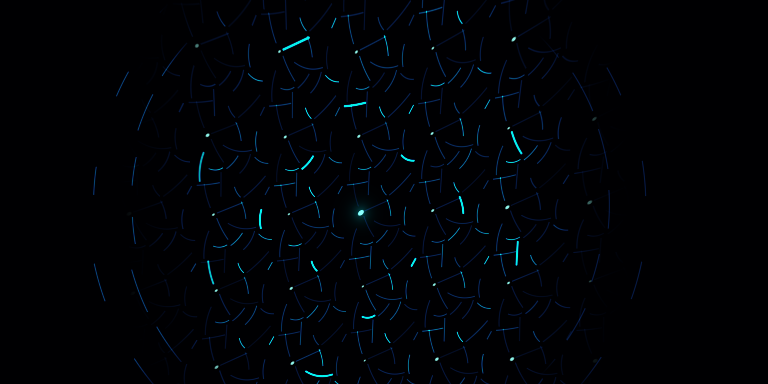
This background is drawn by a WebGL 1 fragment shader. Its source:

```glsl
precision highp float;

// Star-like points on a lens-warped lattice, surrounded by thin blue light arcs.
// Each lattice cell repeats one set of bent strokes with hashed brightness;
// two polar shells of longer strokes close the field at the left and right.

uniform vec2 u_resolution;

const float TAU = 6.2831853;
const vec2 LENS_CENTER = vec2(0.958, 0.284);
const vec2 FIELD_CENTER = vec2(0.958, 0.466);
const vec2 CELL_SIZE = vec2(0.185, 0.191);
const vec3 BLUE = vec3(0.08, 0.30, 0.82);
const vec3 CYAN = vec3(0.02, 0.95, 0.92);
const vec3 TEAL_HALO = vec3(0.01, 0.34, 0.36);

float hash(vec2 p) {
  return fract(sin(dot(p, vec2(127.1, 311.7))) * 43758.5);
}

vec2 rotate(vec2 p, float angle) {
  float c = cos(angle), s = sin(angle);
  return vec2(c * p.x + s * p.y, c * p.y - s * p.x);
}

// Antialiased coverage of a shape of the given radius.
float cover(float d, float radius, float aa) {
  return 1.0 - smoothstep(max(radius - aa, 0.0), radius + aa, d);
}

// Bent stroke; long strokes are dimmer, the one in the accent cell flares up.
float arc(vec2 p, vec2 cell, float aa, vec2 center, float angle,
          float halfLen, float bend, vec2 accentCell) {
  vec2 q = rotate(p - center, angle);
  float t = clamp(q.x / halfLen, -1.0, 1.0);
  float d = length(vec2(max(abs(q.x) - halfLen, 0.0), q.y - bend * (t * t - 0.33)));
  float accent = 1.0 - step(0.5, length(cell - accentCell));
  float level = min(0.08 / halfLen, 0.95) * mix(0.35, 1.1, hash(cell + center * 17.0));
  return mix(level, 1.25, accent) * cover(d, mix(0.006, 0.013, accent), aa);
}

// All strokes belonging to one lattice point.
float cellArcs(vec2 p, vec2 cell, float aa) {
  vec2 none = vec2(99.0);
  // Short dashes around the point
  float b = arc(p, cell, aa, vec2(-0.04, 0.39), 0.13, 0.14, 0.005, vec2(0.0, 1.0));
  b += arc(p, cell, aa, vec2(0.07, -0.42), 0.08, 0.085, 0.02, vec2(0.0, -1.0));
  b += arc(p, cell, aa, vec2(-0.39, -0.06), 1.50, 0.12, -0.015, vec2(-1.0, 0.0));
  b += arc(p, cell, aa, vec2(0.40, 0.06), 1.79, 0.11, 0.01, vec2(1.0, 0.0));
  b += arc(p, cell, aa, vec2(0.29, -0.33), 0.80, 0.11, 0.01, vec2(-1.0, 1.0));
  b += arc(p, cell, aa, vec2(-0.34, -0.31), -0.42, 0.09, 0.02, vec2(1.0, 1.0));
  b += arc(p, cell, aa, vec2(-0.28, 0.31), 1.03, 0.055, 0.0, vec2(1.0, -1.0));
  b += arc(p, cell, aa, vec2(0.32, 0.29), -1.08, 0.07, 0.01, vec2(-1.0));
  // Longer, fainter trails
  b += arc(p, cell, aa, vec2(-0.07, 0.24), -1.38, 0.15, 0.01, vec2(-2.0, -1.0));
  b += arc(p, cell, aa, vec2(0.12, 0.39), 1.50, 0.15, 0.0, vec2(2.0, -1.0));
  b += arc(p, cell, aa, vec2(-0.44, 0.36), 0.74, 0.20, 0.01, none);
  b += arc(p, cell, aa, vec2(0.22, 0.09), 0.38, 0.18, 0.0, vec2(-1.0, 2.0));
  b += arc(p, cell, aa, vec2(0.10, -0.19), -1.13, 0.15, 0.01, vec2(2.0, 1.0));
  b += arc(p, cell, aa, vec2(0.36, -0.17), -0.15, 0.18, 0.04, vec2(-1.0, -2.0));
  b += arc(p, cell, aa, vec2(-0.12, -0.39), 1.36, 0.18, -0.02, vec2(-2.0, 1.0));
  b += arc(p, cell, aa, vec2(0.46, -0.35), 1.00, 0.14, 0.02, none);
  return b;
}

// Tangential strokes on a ring, kept to its left and right sides.
float shell(vec2 p, float radius, float count, float phase, float aa) {
  float r = length(p);
  float turn = atan(p.y, p.x) / TAU * count - phase;
  float id = mod(floor(turn + 0.5), count);
  float along = (fract(turn + 0.5) - 0.5) * TAU * r / count;
  float rnd = hash(vec2(id, count));
  float halfLen = mix(0.03, 0.06, rnd);
  float d = length(vec2(max(abs(along) - halfLen, 0.0), r - radius - 0.03 * (rnd - 0.5)));
  float sides = smoothstep(0.70, 0.85, abs(p.x) / max(r, 0.001));
  return sides * mix(0.5, 0.3, step(0.0, p.x)) * cover(d, 0.0012, aa);
}

void main() {
  float pixel = 1.0 / u_resolution.y;
  vec2 p = (gl_FragCoord.xy - vec2(0.5 * u_resolution.x, 0.0)) * pixel + vec2(1.0, 0.0);

  // Lens warp into lattice space, one unit per cell
  vec2 d = p - LENS_CENTER;
  vec2 lattice = rotate(d * (1.0 - 0.192 * dot(d, d)) - vec2(-0.018, 0.161), 0.026) / CELL_SIZE;
  float aa = 0.65 * pixel / CELL_SIZE.x;

  // Strokes and points of the four surrounding lattice nodes
  float light = 0.0;
  float points = 0.0;
  for (int j = 0; j < 2; j++) {
    for (int i = 0; i < 2; i++) {
      vec2 cell = floor(lattice) + vec2(float(i), float(j));
      vec2 local = lattice - cell;
      light += cellArcs(local, cell, aa);
      float size = mix(0.009, 0.021, hash(cell + 3.7));
      size = mix(0.032, size, step(0.5, length(cell)));
      points += cover(length(rotate(local, 0.65) * vec2(0.7, 1.1)), size, aa);
    }
  }

  // Field falloff, outer shells and colour
  vec2 field = p - FIELD_CENTER;
  float fade = 1.0 - smoothstep(0.30, 0.68, length((field - vec2(0.02, 0.0)) * vec2(1.0, 0.65)));
  light = light * fade + shell(field, 0.625, 25.0, 0.93, 0.7 * pixel)
        + shell(field, 0.724, 17.0, 0.26, 0.7 * pixel);
  light = min(light, 1.0);
  vec3 color = vec3(0.0, 0.0, 0.008) + light * mix(BLUE, CYAN, smoothstep(0.2, 0.9, light));
  color += points * min(fade * 1.6, 1.0) * vec3(0.55, 0.95, 0.90);
  color += TEAL_HALO * exp(-13.0 * length(lattice));
  gl_FragColor = vec4(color, 1.0);
}
```
